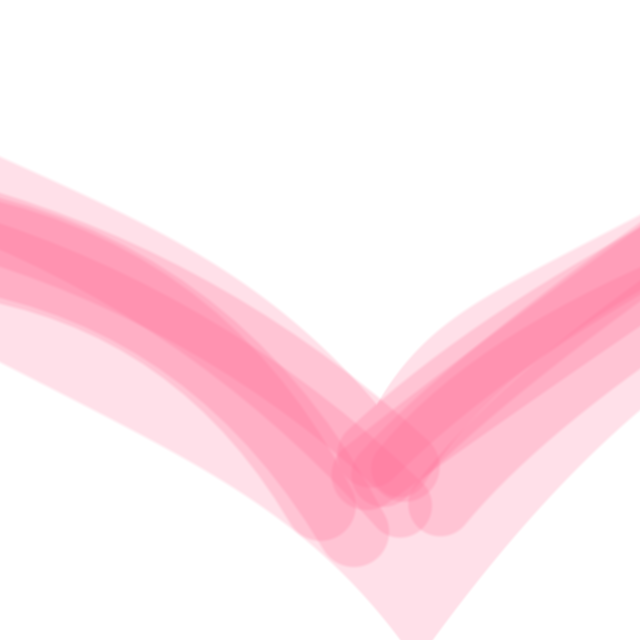
Reproduce this background procedurally as a Shadertoy shader.

```glsl
// Translucent pink brush strokes meeting in a wide V on white paper.

#define PAPER vec3(1.0)
#define INK vec3(1.0, 0.42, 0.58)
#define WASH_ALPHA 0.21
#define STROKE_ALPHA 0.24
#define SOFTNESS 0.0035
#define SEGMENTS 16

// Coverage of a signed distance, negative inside.
float coverage(float dist) {
    return 1.0 - smoothstep(-SOFTNESS, SOFTNESS, dist);
}

// Distance to a tapered, round-ended curve running through three points.
float strokeDistance(vec2 p, vec2 start, vec2 middle, vec2 end, vec2 radii) {
    vec2 control = 2.0 * middle - 0.5 * (start + end);
    vec2 previous = start;
    float nearest = 10.0;
    for (int i = 1; i <= SEGMENTS; i++) {
        float t = float(i) / float(SEGMENTS);
        vec2 next = mix(mix(start, control, t), mix(control, end, t), t);
        vec2 span = next - previous;
        float h = clamp(dot(p - previous, span) / dot(span, span), 0.0, 1.0);
        float along = (float(i - 1) + h) / float(SEGMENTS);
        float radius = mix(radii.x, radii.y, along);
        nearest = min(nearest, length(p - previous - h * span) - radius);
        previous = next;
    }
    return nearest;
}

// Lays one translucent stroke over the colour below it.
void paint(inout vec3 color, vec2 p, vec2 start, vec2 middle, vec2 end, vec2 radii) {
    float dist = strokeDistance(p, start, middle, end, radii);
    color = mix(color, INK, STROKE_ALPHA * coverage(dist));
}

// Pale wash between an upper and a lower V-shaped edge.
float washCoverage(vec2 p) {
    float u = clamp(p.x, 0.0, 1.0);
    float w = 1.0 - u;
    float upperLeft = 0.755 - 0.45 * u - 0.78 * pow(u, 3.5);
    float upperRight = 0.664 - 0.52 * w - 17.0 * pow(w, 6.0);
    float lowerLeft = 0.434 - 0.51 * u - 0.95 * pow(u, 4.5);
    float lowerRight = 0.359 - 0.85 * w - 0.8 * w * w;
    float upper = max(upperLeft, upperRight);
    float lower = max(lowerLeft, lowerRight);
    return coverage(0.8 * max(p.y - upper, lower - p.y));
}

void mainImage(out vec4 fragColor, in vec2 fragCoord) {
    vec2 p = fragCoord / iResolution.xy;
    vec3 color = mix(PAPER, INK, WASH_ALPHA * washCoverage(p));

    // Left arm: two broad strokes, a medium one and a dark core
    paint(color, p, vec2(-0.078, 0.620), vec2(0.260, 0.488), vec2(0.501, 0.210), vec2(0.080, 0.055));
    paint(color, p, vec2(-0.078, 0.629), vec2(0.286, 0.479), vec2(0.553, 0.169), vec2(0.078, 0.055));
    paint(color, p, vec2(-0.078, 0.664), vec2(0.299, 0.512), vec2(0.632, 0.271), vec2(0.055, 0.055));
    paint(color, p, vec2(-0.078, 0.659), vec2(0.299, 0.479), vec2(0.625, 0.210), vec2(0.016, 0.050));

    // Right arm: lower, broad, upper and middle strokes, then a dark core
    paint(color, p, vec2(0.688, 0.212), vec2(0.846, 0.372), vec2(1.078, 0.547), vec2(0.050, 0.057));
    paint(color, p, vec2(0.573, 0.258), vec2(0.794, 0.421), vec2(1.078, 0.622), vec2(0.055, 0.065));
    paint(color, p, vec2(0.579, 0.290), vec2(0.794, 0.464), vec2(1.078, 0.635), vec2(0.052, 0.045));
    paint(color, p, vec2(0.599, 0.258), vec2(0.788, 0.430), vec2(1.078, 0.646), vec2(0.050, 0.050));
    paint(color, p, vec2(0.625, 0.268), vec2(0.801, 0.443), vec2(1.078, 0.603), vec2(0.045, 0.012));

    fragColor = vec4(color, 1.0);
}
```
